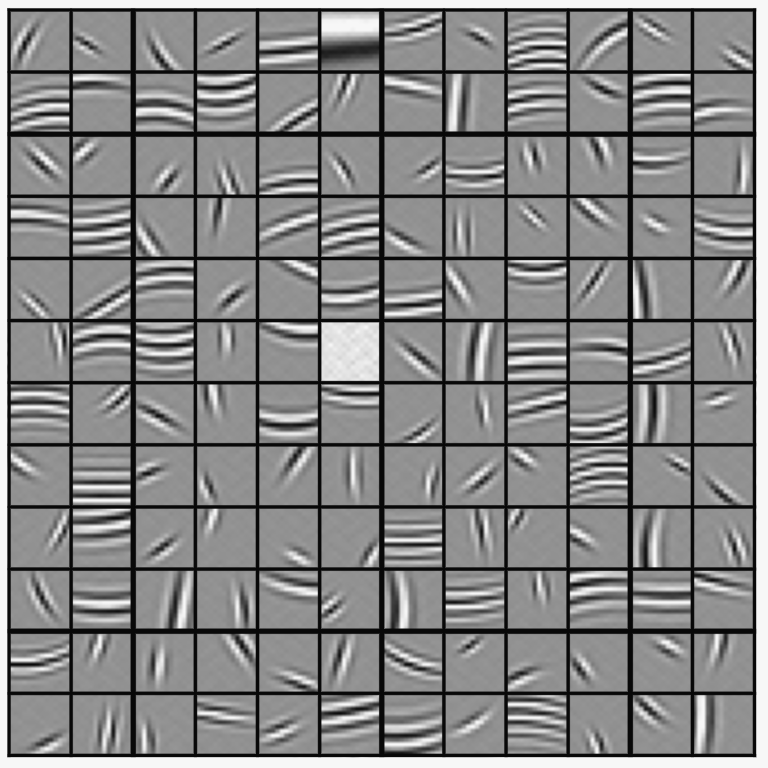
This pattern is drawn by a three.js fragment shader. Its source:

```glsl
// A 12 by 12 sheet of grey wavelet tiles divided by black rules on a white margin.
// Each tile is a hashed Gabor ripple (a cosine under a Gaussian), sampled on
// coarse texels that are blended softly into one another.
varying vec2 vUv;

float hash(vec2 cell, float salt) {
  return fract(sin(dot(cell, vec2(127.1, 311.7)) + salt * 74.7) * 43758.5);
}

// Faint uneven grain from layered sines
float mottle(vec2 p) {
  return (sin(p.x * 17.0 + 3.0 * sin(p.y * 11.0))
        + sin(p.y * 23.0 + 2.0 * sin(p.x * 13.0))
        + sin((p.x + p.y) * 37.0)) / 3.0;
}

// Grey level of a tile at position p, 0 to 1 across the tile
float tileTone(vec2 cell, vec2 p) {
  float grain = mottle(p + cell * 3.7);

  // Two special tiles: a pale blotch and a light-to-dark band
  if (cell == vec2(5.0, 6.0)) return 0.89 + 0.08 * grain;
  if (cell == vec2(5.0, 11.0)) {
    float band = exp(-pow((p.y - 0.74) / 0.2, 2.0))
               - exp(-pow((p.y - 0.3 - 0.1 * p.x) / 0.18, 2.0));
    return 0.57 + 0.46 * band + 0.03 * grain;
  }

  // Short local ripple at any slant
  float kind = hash(cell, 1.0);
  float angle = mix(0.3, 2.85, hash(cell, 2.0));
  vec2 center = mix(vec2(0.15), vec2(0.85), vec2(hash(cell, 3.0), hash(cell, 4.0)));
  vec2 spread = mix(vec2(0.13, 0.075), vec2(0.25, 0.13),
                    vec2(hash(cell, 5.0), hash(cell, 6.0)));
  float period = mix(0.19, 0.27, hash(cell, 7.0));

  if (kind < 0.27) {
    // Long, nearly level stripes
    angle = 0.5 * pow(hash(cell, 2.0) - 0.5, 3.0) * 4.0;
    spread = vec2(0.7, mix(0.12, 0.34, hash(cell, 6.0)));
  } else if (kind < 0.38) {
    // Long slanted stroke
    angle = mix(-0.45, 0.6, hash(cell, 2.0));
    spread = vec2(0.45, 0.12);
  } else if (kind < 0.46) {
    // Tall upright bars
    angle = mix(1.4, 1.7, hash(cell, 2.0));
    spread = vec2(0.5, 0.15);
    period = 0.32;
  }

  // Ripple frame: x runs along the stripes, y across them
  vec2 offset = p - center;
  float c = cos(angle), s = sin(angle);
  vec2 q = vec2(c * offset.x + s * offset.y, c * offset.y - s * offset.x);
  q.y += (hash(cell, 8.0) - 0.5) * 0.7 * q.x * q.x;
  vec2 scaled = q / spread;
  float envelope = exp(-0.5 * dot(scaled, scaled));
  float wave = cos(6.2832 * (q.y / period + hash(cell, 9.0)));
  return 0.57 + 0.57 * envelope * wave + 0.022 * grain;
}

// Soft blend of the four nearest texels, 14 across each tile
float texelTone(vec2 cell, vec2 p) {
  vec2 grid = p * 14.0 - 0.5;
  vec2 base = floor(grid);
  vec2 blend = smoothstep(0.0, 1.0, grid - base);
  float tone = 0.0;
  for (int j = 0; j < 2; j++) {
    for (int i = 0; i < 2; i++) {
      vec2 corner = vec2(float(i), float(j));
      vec2 weight = mix(1.0 - blend, blend, corner);
      tone += weight.x * weight.y
            * clamp(tileTone(cell, (base + corner + 0.5) / 14.0), 0.04, 0.97);
    }
  }
  return tone;
}

void main() {
  float pitch = 0.0809;
  vec2 p = (vUv - vec2(0.0117, 0.0163)) / pitch;
  float tone = texelTone(floor(p), fract(p));

  // Black rules, some of them heavier
  vec2 rule = floor(p + 0.5);
  vec2 heavy = vec2(1.0) - step(vec2(0.5), abs(mod(rule, vec2(4.0, 8.0)) - 2.0));
  vec2 halfWidth = mix(vec2(0.0023), vec2(0.0035), heavy);
  vec2 gap = abs(p - rule) * pitch - halfWidth;
  tone = mix(0.03, tone, smoothstep(-0.0011, 0.0011, min(gap.x, gap.y)));

  // White margin around the sheet
  vec2 outside = (abs(p - 6.0) - 6.0) * pitch - 0.0023;
  tone = mix(tone, 0.97, smoothstep(-0.001, 0.001, max(outside.x, outside.y)));

  gl_FragColor = vec4(vec3(tone), 1.0);
}
```
